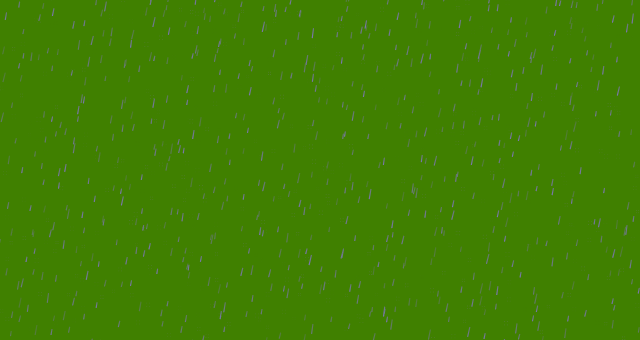
A Shadertoy shader for this texture:

```glsl
const vec3 GROUND = vec3(0.25, 0.50, 0.0);
const vec3 RAIN = vec3(0.50, 0.46, 0.74);
const vec3 SPLASH = vec3(0.40, 0.48, 0.42);

// Lengths are fractions of the canvas height
const int LAYERS = 2;
const float CELL = 0.06;
const float STREAK_SHARE = 0.58;
const float STREAK_MIN = 0.012;
const float STREAK_MAX = 0.027;
const float STREAK_RADIUS = 0.0017;
const float SLANT_MIN = 0.12;
const float SLANT_MAX = 0.26;
const float OPACITY_MIN = 0.3;
const float SPLASH_SHARE = 0.35;
const vec2 SPLASH_SPREAD = vec2(0.0042, 0.0048);
const float DROPLET_RADIUS = 0.001;
const float SPLASH_OPACITY = 0.5;

float hash(vec3 p) {
    p = fract(p * vec3(0.1031, 0.1030, 0.0973));
    p += dot(p, p.yzx + 33.33);
    return fract((p.x + p.y) * p.z);
}

vec2 hash2(vec3 p) {
    return vec2(hash(p), hash(p + vec3(41.0, 17.0, 5.0)));
}

float coverage(float d, float pixel) {
    return clamp(0.5 - d / pixel, 0.0, 1.0);
}

// Slanted falling drop, thinner and paler at its upper end
float streak(vec2 p, vec3 id, float pixel) {
    vec2 shape = hash2(id + 7.0);
    float slant = mix(SLANT_MIN, SLANT_MAX, shape.x);
    vec2 axis = vec2(slant, 1.0) * mix(STREAK_MIN, STREAK_MAX, shape.y * shape.y);
    float t = clamp(dot(p, axis) / dot(axis, axis) + 0.5, 0.0, 1.0);
    float d = length(p - axis * (t - 0.5)) - STREAK_RADIUS;
    float opacity = mix(OPACITY_MIN, 1.0, hash(id + 13.0));
    return coverage(d, pixel) * opacity * mix(1.0, 0.7, t);
}

// Four droplets thrown around the point of impact
float splash(vec2 p, vec3 id, float pixel) {
    vec2 spread = SPLASH_SPREAD * mix(0.7, 1.1, hash(id + 23.0));
    float d = length(abs(p) - spread) - DROPLET_RADIUS;
    return coverage(d, pixel) * SPLASH_OPACITY * hash(id + 29.0);
}

void mainImage(out vec4 fragColor, in vec2 fragCoord) {
    float pixel = 1.0 / iResolution.y;
    vec2 uv = fragCoord * pixel;
    float rain = 0.0;
    float drops = 0.0;

    // Jittered cells, searched with their neighbours
    for (int layer = 0; layer < LAYERS; layer++) {
        vec2 grid = uv / CELL + float(layer) * vec2(37.37, 19.61) + 50.0;
        vec2 base = floor(grid);
        for (int y = -1; y <= 1; y++) {
            for (int x = -1; x <= 1; x++) {
                vec2 cell = base + vec2(x, y);
                vec3 id = vec3(cell, float(layer) * 11.0 + 3.0);
                vec2 p = (grid - cell - hash2(id)) * CELL;
                if (hash(id + 53.0) < STREAK_SHARE)
                    rain = max(rain, streak(p, id, pixel));
                vec2 q = (grid - cell - hash2(id + 71.0)) * CELL;
                if (hash(id + 97.0) < SPLASH_SHARE)
                    drops = max(drops, splash(q, id, pixel));
            }
        }
    }

    vec3 color = mix(GROUND, SPLASH, drops);
    color = mix(color, RAIN, rain);
    fragColor = vec4(color, 1.0);
}
```
